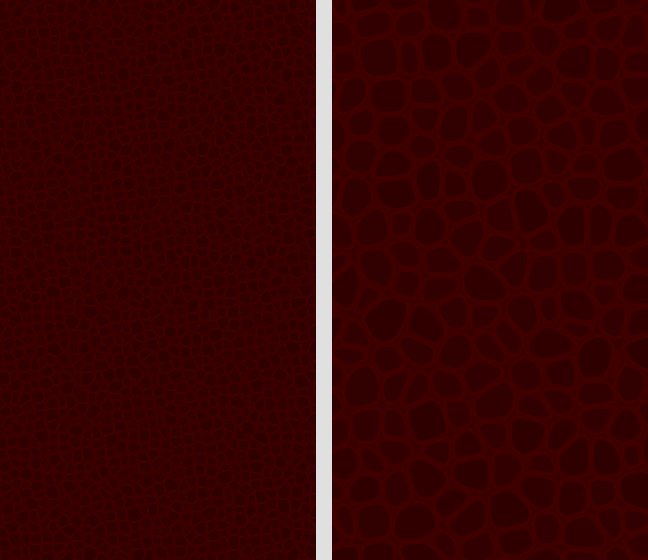
Left, the full canvas; right, a detail of the centre.
This pattern is drawn by a Shadertoy shader. Its source:

```glsl
// Dark red pebbled skin: rounded cells of varied size with thin, faint outlines.
// A jittered, slightly tilted grid feeds a weighted Voronoi diagram; a smooth
// minimum of the border distances rounds the cells and leaves small corner gaps.

#define CELLS 29.0      // cells across the canvas width
#define TILT 0.14       // grid rotation in radians
#define JITTER 0.72     // scatter of the cell centres
#define SIZE_SPREAD 0.28 // difference between large and small cells
#define ROUNDING 0.085  // softness of the cell corners
#define GAP 0.035       // outline distance from the border
#define LINE 0.050      // half width of the outline
#define CELL_COLOR vec3(0.192, 0.0, 0.0)
#define GAP_COLOR vec3(0.216, 0.0, 0.0)
#define LINE_COLOR vec3(0.250, 0.0, 0.0)

vec3 hash3(vec2 p) {
    vec3 q = fract(p.xyx * vec3(0.1031, 0.1030, 0.0973));
    q += dot(q, q.yxz + 33.33);
    return fract((q.xxy + q.yzz) * q.zyx);
}

// Centre of a grid cell in xy, its weight in z
vec3 cellSite(vec2 id) {
    vec3 h = hash3(id + 71.0);
    return vec3(id + 0.5 + JITTER * (h.xy - 0.5), SIZE_SPREAD * h.z * h.z);
}

float power(vec2 p, vec3 site) {
    vec2 toSite = site.xy - p;
    return dot(toSite, toSite) - site.z;
}

// Rounded distance to the cell border; size receives the weight of the cell
float cellBorder(vec2 p, out float size) {
    vec2 base = floor(p);
    vec3 nearest = vec3(0.0);
    float best = 1e4;
    for (int j = -2; j <= 2; j++)
    for (int i = -2; i <= 2; i++) {
        vec3 site = cellSite(base + vec2(i, j));
        float reach = power(p, site);
        if (reach < best) { best = reach; nearest = site; }
    }

    float sum = 0.0;
    for (int j = -2; j <= 2; j++)
    for (int i = -2; i <= 2; i++) {
        vec3 site = cellSite(base + vec2(i, j));
        float span = distance(site.xy, nearest.xy);
        if (span > 1e-3) {
            float border = 0.5 * (power(p, site) - best) / span;
            sum += exp(-border / ROUNDING);
        }
    }
    size = nearest.z / SIZE_SPREAD;
    return -ROUNDING * log(max(sum, 1e-9));
}

void mainImage(out vec4 fragColor, in vec2 fragCoord) {
    vec2 uv = fragCoord / iResolution.x;
    float c = cos(TILT), s = sin(TILT);
    vec2 p = CELLS * (mat2(c, -s, s, c) * uv);
    float edge = 0.6 * CELLS / iResolution.x;

    float size;
    float d = cellBorder(p, size);

    // Cell floor, a little deeper in large cells, then gaps and outline
    vec3 color = CELL_COLOR * (1.02 - 0.06 * size);
    color = mix(GAP_COLOR, color, smoothstep(-edge, edge, d - GAP));
    float outline = 1.0 - smoothstep(-edge, edge, abs(d - GAP) - LINE);
    color = mix(color, LINE_COLOR, outline);

    fragColor = vec4(color, 1.0);
}
```
